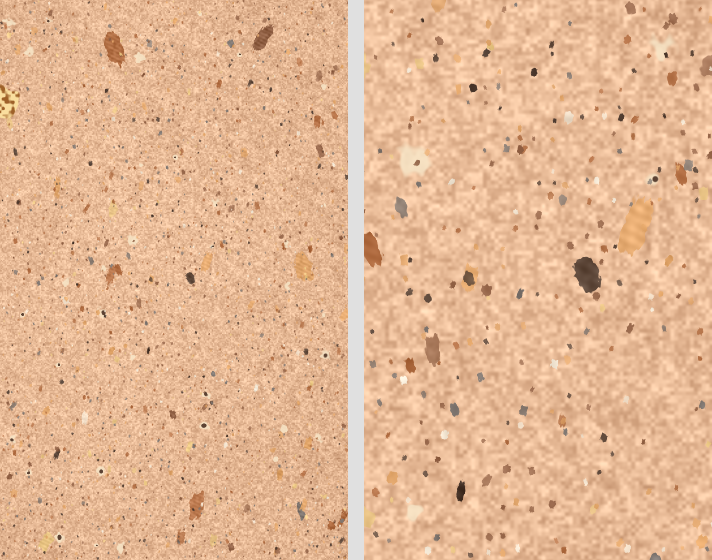
Left: the whole. Right: its middle third, enlarged.
A Shadertoy shader for this texture:

```glsl
// Polished pinkish tuff stone: sandy ground with scattered mineral grains and pale pits.

vec3 hash3(vec2 p) {
    vec3 q = fract(vec3(p.xyx) * vec3(0.1031, 0.1030, 0.0973));
    q += dot(q, q.yxz + 33.33);
    return fract((q.xxy + q.yzz) * q.zyx);
}

float noise(vec2 p) {
    vec2 i = floor(p), f = fract(p);
    f = f * f * (3.0 - 2.0 * f);
    float low = mix(hash3(i).x, hash3(i + vec2(1, 0)).x, f.x);
    float high = mix(hash3(i + vec2(0, 1)).x, hash3(i + vec2(1, 1)).x, f.x);
    return mix(low, high, f.y);
}

// Mineral colour for a random pick; small grains lean dark, large ones lean ochre.
vec3 mineral(float pick, float large) {
    vec3 rust = vec3(0.68, 0.41, 0.24), ochre = vec3(0.89, 0.65, 0.41);
    vec3 brown = vec3(0.57, 0.38, 0.27), grey = vec3(0.49, 0.46, 0.44);
    vec3 umber = vec3(0.29, 0.22, 0.18), cream = vec3(0.93, 0.79, 0.52);
    vec3 chalk = vec3(0.96, 0.92, 0.85);
    if (pick < mix(0.16, 0.45, large)) return ochre;
    if (pick < mix(0.36, 0.72, large)) return rust;
    if (pick < mix(0.56, 0.78, large)) return brown;
    if (pick < mix(0.70, 0.84, large)) return grey;
    if (pick < mix(0.83, 0.86, large)) return umber;
    return pick < mix(0.90, 0.98, large) ? cream : chalk;
}

// Irregular, mostly upright grains, at most one per cell; sizes are in cells.
vec3 addGrains(vec3 ground, vec2 p, float cells, float density, vec2 sizes, float large) {
    vec2 g = p * cells, cell = floor(g);
    float pixel = cells / iResolution.y;
    for (int y = -1; y <= 1; y++)
    for (int x = -1; x <= 1; x++) {
        vec2 id = cell + vec2(x, y);
        vec3 place = hash3(id + cells * 3.7), form = hash3(id + cells * 7.1 + 51.0);
        if (place.z > density) continue;
        vec2 d = g - id - 0.2 - 0.6 * place.xy;
        float lean = (form.x - 0.35) * 1.1;
        d = mat2(cos(lean), sin(lean), -sin(lean), cos(lean)) * d;
        float size = mix(sizes.x, sizes.y, form.y * form.y);
        float width = mix(0.75, 0.45, large) + 0.3 * (fract(form.y * 17.0) - 0.5);
        vec2 e = d / (size * vec2(width, 1.0));
        float blocky = max(abs(e.x + 0.25 * e.y), abs(e.y)) * 1.12;
        float shape = mix(length(e), blocky, fract(form.x * 13.0) * 0.8);
        shape += 0.55 * (noise(e * 2.2 + id * 5.0) - 0.5);
        shape += 0.30 * large * (noise(e * 6.0 + id * 9.0) - 0.5);
        float edge = (shape - 1.0) * size * width;
        float mask = smoothstep(0.7 * pixel, -0.7 * pixel, edge);
        vec3 tint = mineral(form.z, large);
        tint += 0.13 * (noise(p * 210.0) - 0.5) + 0.07 * (fract(form.z * 31.0) - 0.5);
        tint += 0.025 * large * sin(dot(p, vec2(450.0, 900.0)));
        float opacity = mix(0.68, 1.0, fract(form.y * 29.0));
        ground = mix(ground, tint, mask * opacity);
    }
    return ground;
}

// Chalky crumbled pits, some with a dark hollow.
vec3 addPits(vec3 ground, vec2 p) {
    vec2 g = p * 15.0, cell = floor(g);
    for (int y = -1; y <= 1; y++)
    for (int x = -1; x <= 1; x++) {
        vec2 id = cell + vec2(x, y);
        vec3 place = hash3(id + 211.0), form = hash3(id + 307.0);
        if (place.z > 0.27) continue;
        vec2 d = g - id - 0.2 - 0.6 * place.xy;
        float radius = mix(0.05, 0.13, form.x);
        float rim = length(d) / radius + 1.5 * (noise(p * 190.0) - 0.5);
        ground = mix(ground, vec3(0.97, 0.90, 0.78), 0.85 * smoothstep(1.25, 0.6, rim));
        float hollow = length(d - 0.3 * radius * (form.yz - 0.5)) / radius;
        hollow += 0.5 * (noise(p * 150.0 + 9.0) - 0.5);
        ground = mix(ground, vec3(0.36, 0.26, 0.20), step(0.55, form.y) * smoothstep(0.6, 0.3, hollow));
    }
    return ground;
}

void mainImage(out vec4 fragColor, in vec2 fragCoord) {
    vec2 p = fragCoord / iResolution.y;
    vec2 uv = fragCoord / iResolution.xy;

    // Sandy ground under soft uneven light
    float sand = 0.17 * (noise(p * 430.0) - 0.5) + 0.11 * (noise(p * 210.0 + 40.0) - 0.5);
    sand += 0.05 * (noise(p * 85.0 + 70.0) - 0.5);
    float light = 0.022 - 0.075 * dot(uv - vec2(0.4, 0.55), uv - vec2(0.4, 0.55));
    light += 0.025 * (noise(p * 5.0) - 0.5);
    vec3 color = vec3(0.895, 0.715, 0.575) + (sand + light) * vec3(0.9, 1.0, 1.0);

    // Faint diagonal saw marks towards the upper right
    float saw = noise(vec2(dot(p, vec2(0.5, 0.86)) * 170.0, dot(p, vec2(0.86, -0.5)) * 12.0));
    color += 0.045 * (saw - 0.5) * smoothstep(0.6, 1.5, uv.x + uv.y);

    // Grains from coarse to fine
    color = addGrains(color, p, 7.0, 0.32, vec2(0.10, 0.23), 1.0);
    color = addGrains(color, p, 17.0, 0.27, vec2(0.10, 0.22), 0.75);
    color = addGrains(color, p, 23.0, 0.20, vec2(0.08, 0.18), 0.1);
    color = addPits(color, p);
    color = addGrains(color, p, 48.0, 0.30, vec2(0.09, 0.22), 0.2);
    color = addGrains(color, p, 105.0, 0.24, vec2(0.13, 0.28), 0.0);

    // Crumbling ochre cavity on the left edge
    float cavity = length((p - vec2(0.008, 0.815)) / vec2(0.027, 0.033));
    cavity += 0.5 * (noise(p * 60.0) - 0.5);
    vec3 crumbs = mix(vec3(0.62, 0.38, 0.16), vec3(0.98, 0.87, 0.62), smoothstep(0.2, 0.65, noise(p * 170.0)));
    color = mix(color, crumbs, smoothstep(1.05, 0.92, cavity));

    fragColor = vec4(clamp(color, 0.0, 1.0), 1.0);
}
```
